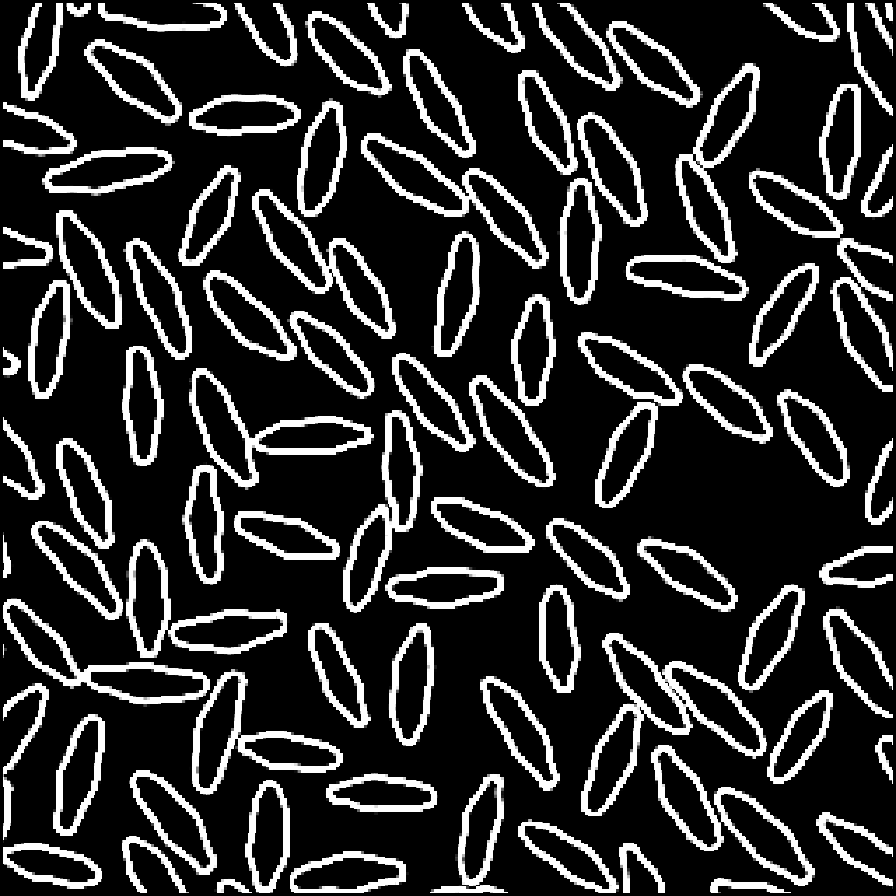
This pattern is drawn by a Shadertoy shader. Its source:

```glsl
// Draws scattered rice grains as white stair-stepped outlines on black.

const float CELL = 0.106;      // spacing of the grain lattice
const float GRID = 256.0;      // stair steps per canvas height
const float HALF_LINE = 0.0039;

struct Grain {
    vec2 center;
    vec2 axis;
    float halfLength;
    float radius;
};

vec3 hash3(vec3 p) {
    p = fract((p + 40.0) * vec3(0.1031, 0.1030, 0.0973));
    p += dot(p, p.yxz + 33.33);
    return fract((p.xxy + p.yxx) * p.zyx);
}

// Random grain near the middle of a cell, leaning in one of three main directions
Grain randomGrain(vec2 cell, float attempt) {
    vec3 a = hash3(vec3(cell, attempt));
    vec3 b = hash3(vec3(cell, attempt + 50.0));
    float lean = a.z < 0.5 ? -30.0 : a.z < 0.75 ? 15.0 : 95.0;
    float angle = radians(lean + 40.0 * (b.x - 0.5));
    vec2 center = (cell + 0.5 + 0.4 * (a.xy - 0.5)) * CELL;
    return Grain(center, vec2(cos(angle), sin(angle)),
                 mix(0.047, 0.060, b.y), mix(0.017, 0.021, b.z));
}

// Capsule that narrows towards both ends
float grainDistance(vec2 p, Grain g) {
    p -= g.center;
    float along = dot(p, g.axis);
    float across = dot(p, vec2(-g.axis.y, g.axis.x));
    float t = clamp(along / g.halfLength, -1.0, 1.0);
    float d = length(vec2(along - t * g.halfLength, across));
    return d - g.radius * (1.0 - 0.5 * t * t);
}

// Smallest gap between two grains, sampled along the axis of the first
float clearance(Grain g, Grain other) {
    float gap = 1.0;
    for (float t = -1.0; t <= 1.0; t += 0.5) {
        vec2 q = g.center + g.axis * g.halfLength * t;
        gap = min(gap, grainDistance(q, other) - g.radius * (1.0 - 0.5 * t * t));
    }
    return gap;
}

// Even cells place freely; odd cells take the first try that fits between them
Grain placeGrain(vec2 cell) {
    Grain best = randomGrain(cell, 0.0);
    if (mod(cell.x + cell.y, 2.0) < 0.5) return best;

    Grain sides[4];
    for (int i = 0; i < 4; i++) {
        float s = i < 2 ? 1.0 : -1.0;
        sides[i] = randomGrain(cell + (i % 2 == 0 ? vec2(s, 0.0) : vec2(0.0, s)), 0.0);
    }
    float bestGap = -1.0;
    for (int k = 0; k < 12 && bestGap < 0.011; k++) {
        Grain g = randomGrain(cell, float(k));
        float gap = 1.0;
        for (int i = 0; i < 4; i++) gap = min(gap, clearance(g, sides[i]));
        if (gap > bestGap) {
            bestGap = gap;
            best = g;
        }
    }
    return best;
}

// Signed distance to the nearest grain, trimmed where it meets its neighbour
float grainField(vec2 p) {
    vec2 home = floor(p / CELL);
    float nearest = 1.0, second = 1.0;
    for (int j = -1; j <= 1; j++)
    for (int i = -1; i <= 1; i++) {
        vec2 cell = home + vec2(i, j);
        bool vacant = hash3(vec3(cell, 90.0)).x > 0.96;
        if (vacant || distance(p, (cell + 0.5) * CELL) > 0.106) continue;
        Grain g = placeGrain(cell);

        // Slight bend and bumps make each outline uneven
        vec3 r = hash3(vec3(cell, 80.0));
        vec2 q = p - g.center;
        float along = dot(q, g.axis);
        float bend = (r.x - 0.5) * 2.5 * along * along;
        float bumps = 0.0014 * cos(along * 110.0 + 6.28 * r.y);
        float d = grainDistance(p + vec2(-g.axis.y, g.axis.x) * bend, g) + bumps;
        second = min(second, max(nearest, d));
        nearest = min(nearest, d);
    }
    return max(nearest, 0.5 * (nearest - second) + 0.005);
}

void mainImage(out vec4 fragColor, in vec2 fragCoord) {
    // Snap to the coarse grid, with a ramp one pixel wide between steps
    vec2 g = fragCoord / iResolution.y * GRID + 0.5;
    vec2 ramp = (fract(g) - 0.5) * iResolution.y / GRID;
    vec2 uv = (floor(g) + clamp(ramp, -0.5, 0.5)) / GRID;

    // Turn the lattice so that its rows do not follow the canvas sides
    vec2 p = mat2(0.94, 0.342, -0.342, 0.94) * uv;
    float soft = 0.3 / iResolution.y;
    float line = smoothstep(-soft, soft, HALF_LINE - abs(grainField(p)));

    // Thin black margin
    vec2 edge = min(uv, iResolution.xy / iResolution.y - uv);
    line *= step(1.0 / GRID, min(edge.x, edge.y));
    fragColor = vec4(vec3(line), 1.0);
}
```
